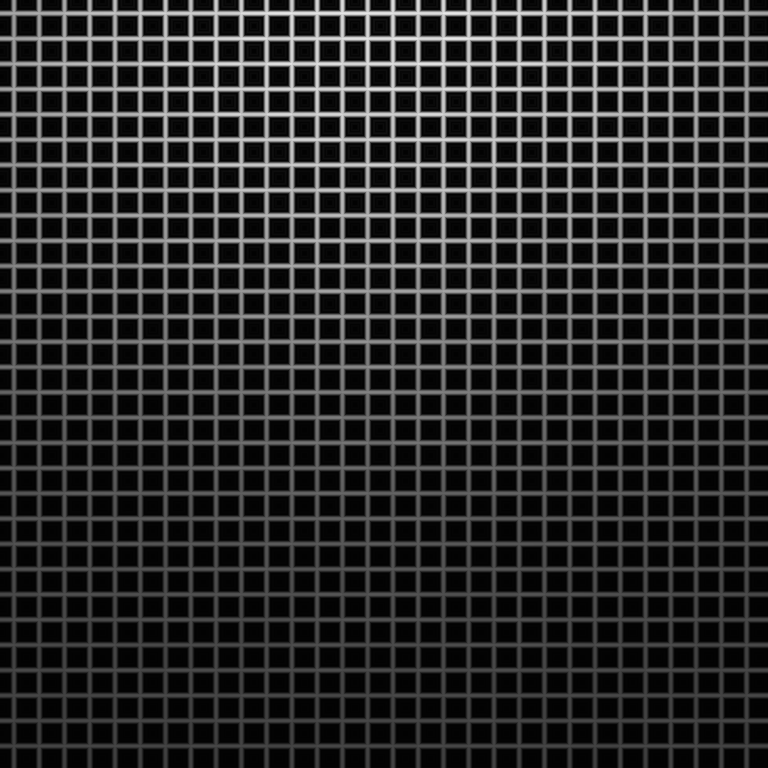
Write a Shadertoy shader that draws this texture.

```glsl
// A square metal mesh over black, lit by a soft spotlight from the top centre.
// Soft bars lie on the integer lines of a cell grid; each bar segment varies
// slightly by hash, and each hole shows faint nested square outlines.

const float CELLS = 30.4;                     // repeats across and down
const vec2 FIRST_BAR = vec2(0.554, 0.871);    // first bars, in cells
const float BAR_CORE = 0.035;                 // half width at full brightness
const float BAR_EDGE = 0.150;                 // half width where the bar ends
const vec3 HOLE_COLOR = vec3(0.008);
const vec3 METAL_COLOR = vec3(1.0);

// Sineless hash from a grid index to 0..1
float hash(vec2 p) {
    vec3 q = fract(vec3(p.xyx) * 0.1031);
    q += dot(q, q.yzx + 33.33);
    return fract((q.x + q.y) * q.z);
}

// Soft cross-section of a bar
float bar(float dist, float pixel) {
    return 1.0 - smoothstep(BAR_CORE - 0.5 * pixel, BAR_EDGE + 0.5 * pixel, dist);
}

// Thin square outline of the given half size
float squareOutline(vec2 p, float halfSize, float width, float pixel) {
    float dist = abs(max(abs(p.x), abs(p.y)) - halfSize);
    return 1.0 - smoothstep(0.0, width + pixel, dist);
}

// Spotlight falling off downwards and towards the sides
float spotlight(vec2 uv) {
    vec2 d = (uv - vec2(0.5, 1.0)) * vec2(1.38, 1.9);
    return 0.24 + 0.64 * exp(-dot(d, d));
}

// Brightness of one bar segment
float segmentShade(vec2 id, float seed, float amount) {
    return 1.0 + amount * (hash(id + seed) - 0.5);
}

void mainImage(out vec4 fragColor, in vec2 fragCoord) {
    vec2 uv = fragCoord / iResolution.xy;
    float pixel = CELLS / min(iResolution.x, iResolution.y);

    // Grid coordinates: bars on integers, holes between them
    vec2 grid = uv * CELLS - FIRST_BAR;
    vec2 cell = floor(grid);
    vec2 nearest = floor(grid + 0.5);
    vec2 dist = abs(grid - nearest);
    float light = spotlight(uv);

    // Bars, with small differences between segments
    float vertical = bar(dist.x, pixel)
        * 0.94 * segmentShade(vec2(nearest.x, cell.y), 17.0, 0.08);
    float horizontal = bar(dist.y, pixel)
        * segmentShade(vec2(cell.x, nearest.y), 53.0, 0.08);
    float metal = max(vertical, horizontal) * light;

    // Faint recessed frames inside each hole
    vec2 inHole = fract(grid) - 0.5;
    float frames = squareOutline(inHole, 0.25, 0.04, pixel)
        + 0.6 * squareOutline(inHole, 0.13, 0.03, pixel);
    float frameLight = 0.07 * light * light * segmentShade(cell, 91.0, 0.6);

    vec3 color = HOLE_COLOR + METAL_COLOR * (metal + frames * frameLight);
    fragColor = vec4(color, 1.0);
}
```
